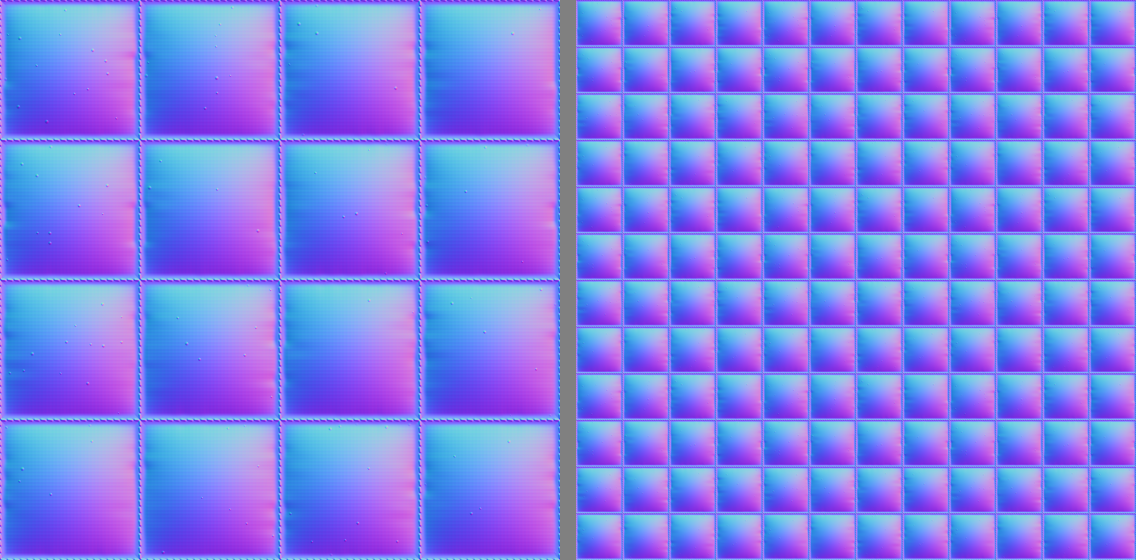
Left, the tile; right, the same tile 3 across and 3 down.
This texture map is drawn by a Shadertoy shader. Its source:

```glsl
const float CELLS = 4.0;

float hash(vec2 p) {
    vec3 q = fract(vec3(p.xyx) * 0.1031);
    q += dot(q, q.yzx + 33.33);
    return fract((q.x + q.y) * q.z);
}

// Value noise whose lattice wraps after the given period
float wrapNoise(vec2 p, vec2 period) {
    vec2 i = floor(p), f = fract(p);
    f = f * f * (3.0 - 2.0 * f);
    vec2 a = mod(i, period), b = mod(i + 1.0, period);
    return mix(mix(hash(a), hash(vec2(b.x, a.y)), f.x),
               mix(hash(vec2(a.x, b.y)), hash(b), f.x), f.y);
}

// One row of slightly slanted rounded stitches
float stitchRow(float along, float across) {
    float a = (fract(along * 21.0) - 0.5) / 21.0;
    float d = length(vec2(max(abs(a) - 0.011, 0.0), across + a * 0.15));
    return 0.008 * (1.0 - smoothstep(0.0, 0.013, d));
}

// Sparse grains, at most one per grid square
float grains(vec2 p) {
    vec2 g = p * 10.0;
    vec2 id = mod(floor(g), CELLS * 10.0);
    vec2 centre = 0.25 + 0.5 * vec2(hash(id + 7.3), hash(id + 51.7));
    float size = mix(0.08, 0.16, hash(id + 23.1));
    float d = length(fract(g) - centre);
    float present = step(0.92, hash(id + 91.9));
    return present * size * 0.045 * (1.0 - smoothstep(0.0, size, d));
}

// Creases that run inward from the seams
float creases(vec2 p, vec2 q) {
    vec2 d = abs(q);
    vec2 reach = exp(-d / 0.08) * smoothstep(0.015, 0.06, d);
    vec2 middle = smoothstep(0.1, 0.3, d.yx);
    float side = wrapNoise(p * vec2(5.0, 14.0), CELLS * vec2(5.0, 14.0)) - 0.5;
    float ends = wrapNoise(p * vec2(16.0, 3.0) , CELLS * vec2(16.0, 3.0)) - 0.5;
    return 0.042 * side * reach.x * middle.x + 0.006 * ends * reach.y * middle.y;
}

float detailHeight(vec2 p) {
    vec2 q = p - round(p);
    float inside = smoothstep(0.02, 0.06, min(abs(q.x), abs(q.y)));

    // Raised seam and its stitches
    vec2 ridge = exp(-q * q / 0.0006);
    float h = 0.008 * max(ridge.x, ridge.y);
    h += max(stitchRow(p.x, q.y), stitchRow(p.y, q.x));

    // Cloth weave
    vec2 weave = sin(6.2831853 * 40.0 * p);
    h += inside * (0.00012 * weave.x + 0.0002 * weave.y);

    return h + inside * grains(p) + creases(p, q);
}

void mainImage(out vec4 fragColor, in vec2 fragCoord) {
    vec2 p = fragCoord / iResolution.xy * CELLS;

    // Padded cushion: tilt grows towards the edge and flattens at the seam
    vec2 s = fract(p) * 2.0 - 1.0;
    vec2 edge = smoothstep(0.012, 0.06, 0.5 - 0.5 * abs(s));
    vec2 tilt = s * (1.0 - pow(abs(s.yx), vec2(4.0))) * edge.x * edge.y;

    // Slope of the fine relief
    vec2 e = vec2(0.004, 0.0);
    vec2 slope = vec2(detailHeight(p + e.xy) - detailHeight(p - e.xy),
                      detailHeight(p + e.yx) - detailHeight(p - e.yx)) / (2.0 * e.x);

    vec3 normal = normalize(vec3(tilt - slope, 1.0));
    fragColor = vec4(0.5 + 0.5 * normal, 1.0);
}
```
